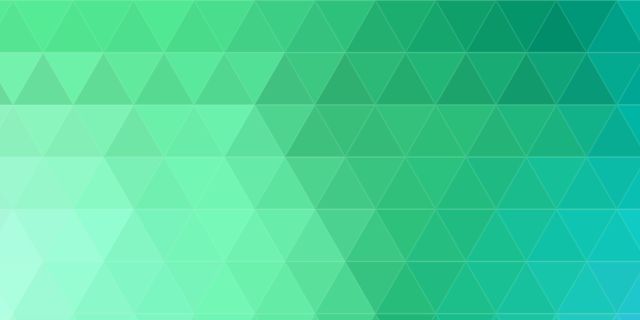
Reproduce this background procedurally as a Shadertoy shader.

```glsl
// Triangular mosaic fading from pale mint through emerald to turquoise.

// Lattice, in units of the canvas height
const float ROW_H = 0.1632;
const float SIDE = 0.1887;
const vec2 ORIGIN = vec2(0.0404, 0.001);  // first apex, from the top left
const float SEAM_WIDTH = 0.0012;
const vec3 SEAM_ALPHA = vec3(0.14, 0.14, 0.24);  // two diagonals, horizontal
const vec3 SEAM_COLOR = vec3(0.72, 0.97, 0.82);

// Facet shading
const float JITTER = 0.035;
const float UPRIGHT_SHADE = 0.07;
const float SHADED_ROW = 1.0;

// Colour ramps from left to right, each two rows below the last
const float STOP_GAP = 0.25;
const int STOPS = 9;
const vec3 TOP_RAMP[STOPS] = vec3[STOPS](
    vec3(.34, .90, .58), vec3(.32, .91, .57), vec3(.31, .90, .57),
    vec3(.27, .85, .54), vec3(.21, .77, .50), vec3(.11, .69, .44),
    vec3(.05, .62, .42), vec3(.00, .56, .42), vec3(.00, .68, .60));
const vec3 UPPER_RAMP[STOPS] = vec3[STOPS](
    vec3(.57, .97, .77), vec3(.52, .95, .72), vec3(.42, .94, .66),
    vec3(.41, .94, .67), vec3(.24, .77, .49), vec3(.20, .75, .48),
    vec3(.16, .74, .48), vec3(.10, .71, .51), vec3(.00, .70, .63));
const vec3 LOWER_RAMP[STOPS] = vec3[STOPS](
    vec3(.67, .98, .87), vec3(.60, .98, .83), vec3(.48, .97, .75),
    vec3(.45, .96, .70), vec3(.36, .88, .62), vec3(.18, .75, .48),
    vec3(.11, .74, .53), vec3(.06, .77, .67), vec3(.06, .79, .76));
const vec3 BOTTOM_RAMP[STOPS] = vec3[STOPS](
    vec3(.69, .99, .87), vec3(.55, .98, .80), vec3(.50, .97, .77),
    vec3(.42, .95, .68), vec3(.34, .87, .59), vec3(.13, .70, .45),
    vec3(.09, .74, .57), vec3(.12, .80, .70), vec3(.17, .77, .84));

float hash(vec2 p) {
    vec3 q = fract(p.xyx * 0.1031);
    q += dot(q, q.yzx + 33.33);
    return fract((q.x + q.y) * q.z);
}

vec3 sampleRamp(vec3 ramp[STOPS], float x) {
    float s = clamp(x / STOP_GAP, 0.0, float(STOPS - 1));
    int i = min(int(s), STOPS - 2);
    return mix(ramp[i], ramp[i + 1], s - float(i));
}

vec3 colorField(float x, float row) {
    float level = clamp(row * 0.5, 0.0, 3.0);
    vec3 color = mix(sampleRamp(TOP_RAMP, x), sampleRamp(UPPER_RAMP, x), min(level, 1.0));
    color = mix(color, sampleRamp(LOWER_RAMP, x), clamp(level - 1.0, 0.0, 1.0));
    return mix(color, sampleRamp(BOTTOM_RAMP, x), clamp(level - 2.0, 0.0, 1.0));
}

// Coordinates across the three families of lattice lines
vec3 latticeCoords(vec2 p) {
    float u = (p.x - ORIGIN.x) / SIDE;
    float v = (1.0 - p.y - ORIGIN.y) / ROW_H;
    return vec3(u + 0.5 * v, u - 0.5 * v, v);
}

// One flat colour per triangle, taken at its centre
vec3 facetColor(vec3 lattice) {
    vec3 cell = floor(lattice);
    float row = cell.z;
    float upright = cell.x - cell.y - row;
    float centerX = ORIGIN.x + 0.5 * (cell.x + cell.y + 1.0) * SIDE;
    float fade = exp(-(row - SHADED_ROW) * (row - SHADED_ROW));
    float shade = 1.0 - UPRIGHT_SHADE * upright * fade;
    shade += JITTER * (hash(cell.xy + 40.0) - 0.5);
    return colorField(centerX, row) * shade;
}

void mainImage(out vec4 fragColor, in vec2 fragCoord) {
    float pixel = 1.0 / iResolution.y;

    // Facets, averaged over four points for smooth edges
    vec3 color = vec3(0.0);
    for (int i = 0; i < 4; i++) {
        vec2 offset = vec2(i % 2, i / 2) * 0.5 - 0.25;
        color += 0.25 * facetColor(latticeCoords((fragCoord + offset) * pixel));
    }

    // Pale seams
    vec3 lattice = latticeCoords(fragCoord * pixel);
    vec3 gap = abs(lattice - round(lattice)) * ROW_H;
    vec3 seam = SEAM_ALPHA * (1.0 - smoothstep(vec3(0.0), vec3(SEAM_WIDTH + pixel), gap));
    color = mix(color, SEAM_COLOR, max(seam.x, max(seam.y, seam.z)));

    fragColor = vec4(color, 1.0);
}
```
